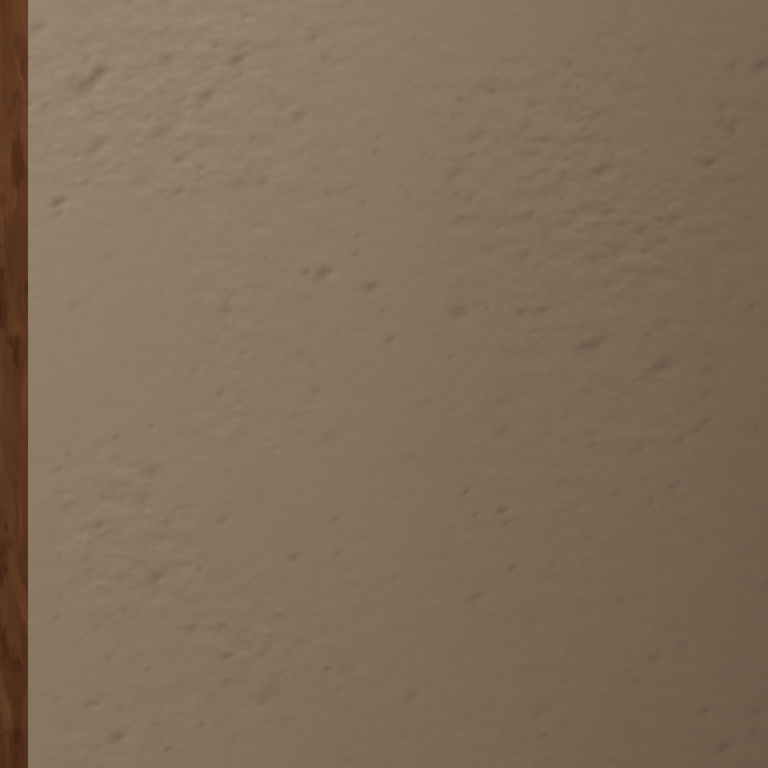
This texture is drawn by a WebGL 2 fragment shader. Its source:

```glsl
#version 300 es
precision highp float;
// Matte plaster wall under raking light from the upper left, beside a narrow
// strip of dark wood. Scattered pits are shaded by the slope of Gaussian dents;
// value noise adds faint relief, soft mottling and the wood grain.

#define STRIP_WIDTH 0.0365
#define PLASTER_LIGHT vec3(0.588, 0.518, 0.434)
#define PLASTER_DARK vec3(0.422, 0.342, 0.278)
#define WOOD_LIGHT vec3(0.430, 0.275, 0.170)
#define WOOD_DARK vec3(0.255, 0.135, 0.075)
#define LIGHT_DIR vec2(-0.45, 0.89)
#define PIT_TILT 0.4
#define PIT_STRENGTH 0.125
#define RELIEF_STRENGTH 0.042
#define GRAIN_STRENGTH 0.012

uniform vec2 u_resolution;
out vec4 fragColor;

// Integer hash giving three values in 0..1 for a lattice cell.
vec3 hash3(vec2 cell, float seed) {
    uvec3 v = uvec3(ivec3(vec3(cell, seed)) + 4096);
    v = v * 1664525u + 1013904223u;
    v.x += v.y * v.z; v.y += v.z * v.x; v.z += v.x * v.y;
    v ^= v >> 16u;
    v.x += v.y * v.z; v.y += v.z * v.x; v.z += v.x * v.y;
    return vec3(v >> 8u) / 16777216.0;
}

float noise(vec2 p, float seed) {
    vec2 i = floor(p), f = fract(p);
    f = f * f * f * (f * (f * 6.0 - 15.0) + 10.0);
    float low = mix(hash3(i, seed).x, hash3(i + vec2(1, 0), seed).x, f.x);
    float high = mix(hash3(i + vec2(0, 1), seed).x, hash3(i + 1.0, seed).x, f.x);
    return mix(low, high, f.y);
}

float fbm(vec2 p, float seed) {
    float sum = 0.0, amp = 0.5;
    for (int i = 0; i < 4; i++) {
        sum += amp * noise(p, seed + float(i));
        p = p * 2.03 + 7.1;
        amp *= 0.5;
    }
    return sum / 0.9375;
}

float patchAt(vec2 p, vec2 centre, vec2 size) {
    vec2 d = (p - centre) / size;
    return exp(-dot(d, d));
}

// Roughness of the wall: three broad worn areas broken up by noise.
float roughness(vec2 p) {
    float worn = patchAt(p, vec2(0.20, 0.88), vec2(0.24, 0.22))
               + patchAt(p, vec2(0.80, 0.76), vec2(0.18, 0.30))
               + patchAt(p, vec2(0.22, 0.26), vec2(0.22, 0.24));
    return clamp(0.12 + worn * 0.85, 0.0, 1.0) * smoothstep(0.2, 0.65, fbm(p * 6.0, 11.0));
}

// Signed shading of one layer of tilted oval dents, one candidate per cell.
float pitLayer(vec2 p, float cells, float sparsity, float seed) {
    vec2 q = p * cells, base = floor(q);
    float c = cos(PIT_TILT), s = sin(PIT_TILT), shade = 0.0;
    for (int j = -1; j <= 1; j++)
    for (int i = -1; i <= 1; i++) {
        vec2 cell = base + vec2(i, j);
        vec3 place = hash3(cell, seed), form = hash3(cell, seed + 50.0);
        vec2 centre = cell + place.xy;
        float present = step(place.z, 0.08 + 0.8 * roughness(centre / cells));
        vec2 d = q - centre;
        d = vec2(c * d.x + s * d.y, c * d.y - s * d.x);
        float radius = mix(0.17, 0.29, form.x);
        d /= radius * vec2(mix(1.0, 1.65, form.y), 0.85);
        float dent = exp(-dot(d, d));
        float depth = 0.1 + 0.9 * pow(form.z, sparsity);
        shade -= present * depth * dent * (0.45 + 1.0 * dot(d, LIGHT_DIR));
    }
    return shade;
}

vec3 plaster(vec2 p) {
    // Broad falloff of light toward the lower right.
    float fall = 0.36 * p.x + 0.30 * p.x * p.x + 0.34 * (1.0 - p.y);
    fall += 0.10 * (fbm(p * vec2(3.0, 2.0), 21.0) - 0.5);
    vec3 col = mix(PLASTER_LIGHT, PLASTER_DARK, clamp(fall, 0.0, 1.0));

    // Small-scale relief: noise difference along the light direction.
    vec2 e = LIGHT_DIR * 0.003;
    vec2 scale = vec2(38.0, 58.0);
    float slope = fbm((p - e) * scale, 31.0) - fbm((p + e) * scale, 31.0);
    float rough = roughness(p);
    float shade = slope * RELIEF_STRENGTH * (0.5 + 2.2 * rough);

    // Sparse deep pits over many shallow ones.
    shade += PIT_STRENGTH * pitLayer(p, 25.0, 6.0, 41.0);
    shade += PIT_STRENGTH * 0.6 * pitLayer(p + 0.37 / 44.0, 44.0, 4.0, 61.0);
    shade += GRAIN_STRENGTH * (noise(p * 190.0, 71.0) - 0.5);
    return col * (1.0 + 1.7 * shade);
}

vec3 wood(vec2 p) {
    float warp = fbm(p * vec2(30.0, 7.0), 81.0);
    float streak = fbm(vec2(p.x * 110.0 + p.y * 9.0 + warp * 5.0, p.y * 12.0), 91.0);
    float knots = smoothstep(0.58, 0.78, fbm(p * vec2(45.0, 22.0), 101.0));
    float tone = 0.12 + 0.75 * streak + 0.22 * (p.y - 0.5) - 0.4 * knots;
    return mix(WOOD_DARK, WOOD_LIGHT, clamp(tone + 0.08, 0.0, 1.0));
}

void main() {
    vec2 p = gl_FragCoord.xy / u_resolution;
    float edge = 0.75 / u_resolution.x;
    float wall = smoothstep(STRIP_WIDTH - edge, STRIP_WIDTH + edge, p.x);
    fragColor = vec4(mix(wood(p), plaster(p), wall), 1.0);
}
```
